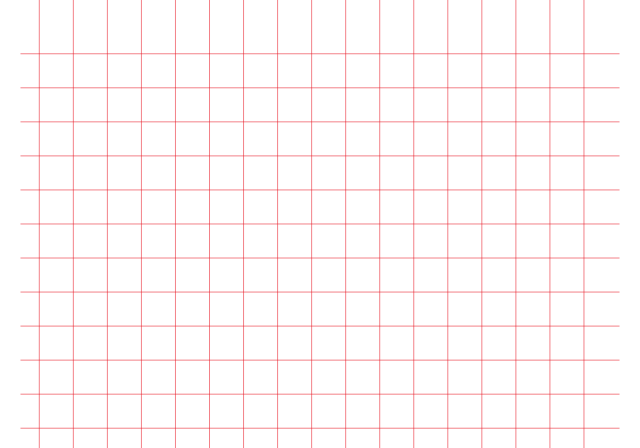
This pattern is drawn by a WebGL 1 fragment shader. Its source:

```glsl
precision highp float;
// Thin red square grid on white: 17 full-height verticals, 12 inset horizontals.

uniform vec2 u_resolution;

// Distance to the nearest of count evenly spaced lines, the first at zero.
float lineDistance(float position, float pitch, float count) {
  float index = clamp(floor(position / pitch + 0.5), 0.0, count - 1.0);
  return abs(position - index * pitch);
}

// Smoothed coverage that keeps its weight when the line is under a pixel wide.
float lineCoverage(float distance, float width, float pixel) {
  float reach = 0.5 * (max(width, pixel) + pixel);
  return min(width / pixel, 1.0) * clamp((reach - distance) / pixel, 0.0, 1.0);
}

void main() {
  // One unit is the canvas width; y is measured down from the top edge.
  float pixel = 1.0 / u_resolution.x;
  vec2 p = vec2(gl_FragCoord.x, u_resolution.y - gl_FragCoord.y) * pixel;
  float pitch = 0.05319;
  float width = 0.00084;

  float vertical = lineCoverage(lineDistance(p.x - 0.0614, pitch, 17.0), width, pixel);
  float horizontal = lineCoverage(lineDistance(p.y - 0.084, pitch, 12.0), width, pixel);

  // Horizontals stop short of both side edges.
  horizontal *= clamp((0.468 - abs(p.x - 0.5)) / pixel + 0.5, 0.0, 1.0);

  // Blend where the lines cross.
  float ink = 1.0 - (1.0 - vertical) * (1.0 - horizontal);
  gl_FragColor = vec4(mix(vec3(1.0), vec3(0.91, 0.08, 0.13), ink), 1.0);
}
```
